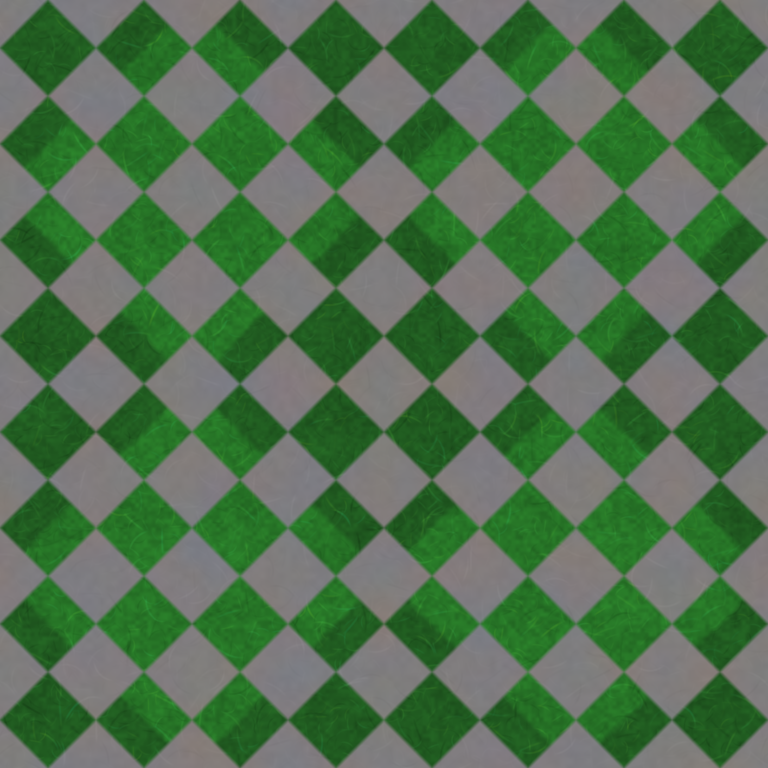
This pattern is drawn by a WebGL 2 fragment shader. Its source:

```glsl
#version 300 es
precision highp float;

uniform vec2 u_resolution;
out vec4 fragColor;

const float TILES = 8.0;        // small diamonds per side
const float PATCHES = 2.0;      // large light diamonds per side
const float EDGE_SOFTNESS = 0.0034;
const vec3 GREY = vec3(0.505, 0.488, 0.492);
const vec3 DARK_GREEN = vec3(0.125, 0.355, 0.125);
const vec3 LIGHT_GREEN = vec3(0.15, 0.455, 0.15);

float hash(vec2 p) {
  return fract(sin(dot(p, vec2(127.1, 311.7))) * 43758.5453);
}

// Value noise that wraps after n cells, centred on zero
float wrapNoise(vec2 uv, float n, float seed) {
  vec2 cell = floor(uv * n);
  vec2 f = fract(uv * n);
  f = f * f * (3.0 - 2.0 * f);
  vec2 a = mod(cell, n) + seed;
  vec2 b = mod(cell + 1.0, n) + seed;
  float low = mix(hash(a), hash(vec2(b.x, a.y)), f.x);
  float high = mix(hash(vec2(a.x, b.y)), hash(b), f.x);
  return mix(low, high, f.y) - 0.5;
}

// Signed distance to a grid of n by n touching diamonds
float diamondGrid(vec2 uv, float n) {
  vec2 f = abs(fract(uv * n) - 0.5);
  return (f.x + f.y - 0.5) * 0.7071 / n;
}

float inside(float dist, float softness) {
  return 1.0 - smoothstep(-softness, softness, dist);
}

// Short curved fibres, one per wrapped cell, lighter or darker than the ground
float fibres(vec2 uv, float n, float width, float seed) {
  vec2 cell = floor(uv * n);
  vec2 f = fract(uv * n);
  float sum = 0.0;
  for (int j = -1; j <= 1; j++) {
    for (int i = -1; i <= 1; i++) {
      vec2 offset = vec2(float(i), float(j));
      vec2 id = mod(cell + offset, n) + seed;
      vec2 q = f - offset - vec2(hash(id), hash(id + 17.3));
      float angle = 6.2832 * hash(id + 41.7);
      float c = cos(angle);
      float s = sin(angle);
      q = vec2(c * q.x + s * q.y, c * q.y - s * q.x);
      float bend = 1.2 * (hash(id + 5.1) - 0.5);
      float line = 1.0 - smoothstep(0.0, width, abs(q.y - bend * q.x * q.x));
      float taper = 1.0 - smoothstep(0.3, 0.75, abs(q.x));
      sum += line * taper * (hash(id + 8.9) - 0.4) * 2.0;
    }
  }
  return sum;
}

// Matted grass in two tones with fine grain
vec3 grass(vec2 uv, float light, float strands) {
  float grain = wrapNoise(uv, 190.0, 3.0) + 0.6 * wrapNoise(uv, 96.0, 7.0);
  float patchy = wrapNoise(uv, 24.0, 11.0);
  vec3 color = mix(DARK_GREEN, LIGHT_GREEN, light);
  color *= 1.0 + 0.17 * grain + 0.10 * patchy;
  color += strands * vec3(0.025, 0.055, 0.025);
  float tint = wrapNoise(uv, 40.0, 19.0);
  return color + max(strands, 0.0) * tint * vec3(0.06, 0.0, -0.06);
}

// Pale stone with faint pink and blue clouding
vec3 stone(vec2 uv, float strands) {
  float warm = wrapNoise(uv, 16.0, 23.0) + 0.5 * wrapNoise(uv, 32.0, 29.0);
  float cool = wrapNoise(uv, 14.0, 31.0) + 0.5 * wrapNoise(uv, 36.0, 37.0);
  float grain = wrapNoise(uv, 120.0, 43.0);
  vec3 color = GREY + warm * vec3(0.032, -0.008, -0.018);
  color += cool * vec3(-0.012, -0.008, 0.035);
  return color + 0.018 * grain + 0.016 * strands;
}

void main() {
  vec2 uv = gl_FragCoord.xy / u_resolution;
  float pixel = 1.0 / min(u_resolution.x, u_resolution.y);
  float softness = max(EDGE_SOFTNESS, pixel);

  // Fibre layers, coarse and fine
  float coarse = fibres(uv, 36.0, 0.09, 50.0);
  float fine = fibres(uv, 72.0, 0.15, 150.0);

  // Light tone fills large diamonds, with slightly worn borders
  float wear = 0.003 * wrapNoise(uv, 64.0, 61.0);
  float light = inside(diamondGrid(uv, PATCHES) + wear, 0.005);

  vec3 green = grass(uv, light, coarse + 0.7 * fine);
  vec3 grey = stone(uv, coarse + 0.4 * fine);
  float tile = inside(diamondGrid(uv, TILES), softness);
  fragColor = vec4(mix(grey, green, tile), 1.0);
}
```
